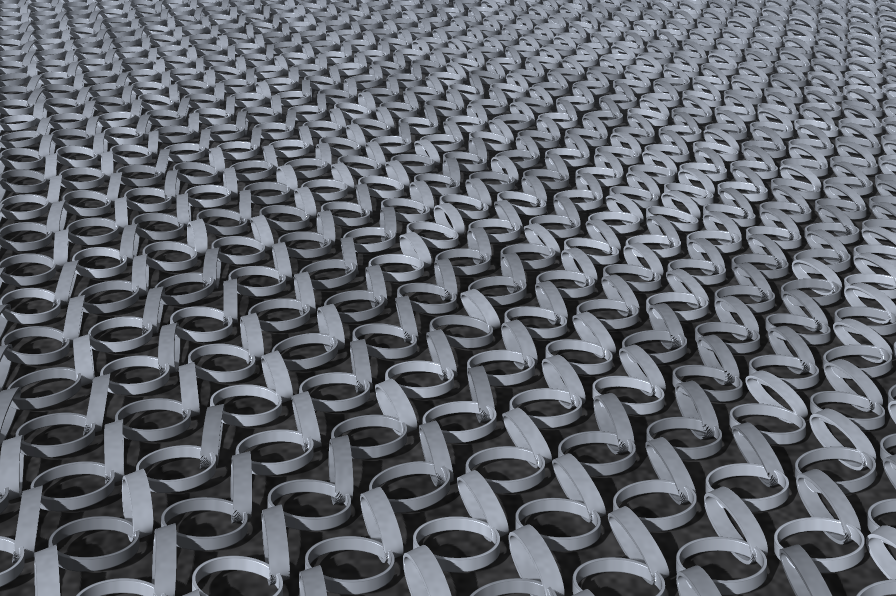
A Shadertoy shader for this pattern:

```glsl
const float HORIZON = 1.47;                  // screen height of the vanishing line
const float FOCAL = 2.0;
const vec2 ORIGIN = vec2(-0.421, 1.419);     // one ring centre on the ground
const vec2 ROW_STEP = vec2(0.124, 0.035);
const vec2 COLUMN_STEP = vec2(-0.059, 0.106);
const vec2 RING_RADII = vec2(0.050, 0.036);
const vec2 HOOP_RADII = vec2(0.054, 0.019);
const float RING_BAND = 0.0068;              // half widths of the metal strips
const float HOOP_BAND = 0.0115;
const float THICKNESS = 0.0016;
const float MID_HEIGHT = 0.020;
const float SLAB_TOP = 0.046;
const float FAR_CROWDING = 0.07;             // sideways squeeze of distant links
const float ROW_BEND = 0.20;                 // turns distant rows level
const float WEAR = 0.15;
const vec3 SUN = vec3(-0.45, 0.50, -0.74);
const vec3 STEEL = vec3(0.94, 0.98, 1.05);
const vec3 CLOTH = vec3(0.20, 0.20, 0.205);
const vec3 HAZE = vec3(0.48, 0.51, 0.56);
const int STEPS = 72;
const int SHADOW_STEPS = 16;
const int AA = 2;

float hash(vec2 p) {
    return fract(sin(dot(p, vec2(127.1, 311.7))) * 43758.5453);
}

float noise(vec2 p) {
    vec2 i = floor(p), f = fract(p);
    f = f * f * (3.0 - 2.0 * f);
    return mix(mix(hash(i), hash(i + vec2(1, 0)), f.x),
               mix(hash(i + vec2(0, 1)), hash(i + vec2(1, 1)), f.x), f.y);
}

float ellipseDistance(vec2 p, vec2 radii) {
    float k = length(p / radii);
    return k * (k - 1.0) / max(length(p / (radii * radii)), 1e-3);
}

// A strip bent into an oval: outline in p, strip width along the axis
float bandDistance(vec2 p, float axis, vec2 radii, float halfWidth) {
    return max(abs(ellipseDistance(p, radii)) - THICKNESS, abs(axis) - halfWidth);
}

vec2 rotate(vec2 p, float a) {
    float c = cos(a), s = sin(a);
    return vec2(c * p.x - s * p.y, s * p.x + c * p.y);
}

// Distance to the mesh and the tone of the nearest link
vec2 mesh(vec3 p) {
    p.z += ROW_BEND * p.x * smoothstep(1.5, 2.8, p.z);
    p.x *= 1.0 + FAR_CROWDING * max(p.z - 1.6, 0.0);
    mat2 basis = mat2(ROW_STEP, COLUMN_STEP);
    vec2 cell = inverse(basis) * (p.xz - ORIGIN);
    vec2 rowDir = normalize(ROW_STEP), columnDir = normalize(COLUMN_STEP);
    float y = p.y - MID_HEIGHT;

    // Lying rings on the lattice points
    vec2 id = floor(cell + 0.5);
    float h = hash(id);
    vec2 q = rotate(basis * (cell - id), (h - 0.5) * 0.3);
    float tilt = (hash(id + 7.3) - 0.5) * 0.22;
    float ring = bandDistance(q, y + tilt * q.x, RING_RADII, RING_BAND);

    // Standing hoops in the middle of each cell
    vec2 hoopId = floor(cell);
    float hh = hash(hoopId + 31.7);
    vec2 g = basis * (cell - hoopId - 0.5);
    q = rotate(vec2(dot(g, columnDir), dot(g, rowDir)), (hh - 0.5) * 0.3);
    float lean = 0.4 * (hash(hoopId + 53.1) - 0.5);
    float hoop = bandDistance(vec2(q.x, y), q.y + lean * y, HOOP_RADII, HOOP_BAND);
    return ring < hoop ? vec2(ring, h) : vec2(hoop, hh);
}

vec3 meshNormal(vec3 p) {
    vec2 e = vec2(0.0005, -0.0005);
    return normalize(e.xyy * mesh(p + e.xyy).x + e.yyx * mesh(p + e.yyx).x
                   + e.yxy * mesh(p + e.yxy).x + e.xxx * mesh(p + e.xxx).x);
}

float sunlight(vec3 p) {
    float t = 0.004, lit = 1.0;
    for (int i = 0; i < SHADOW_STEPS; i++) {
        float d = mesh(p + SUN * t).x;
        lit = min(lit, smoothstep(0.0, 0.0012, d));
        t += clamp(d * 0.75, 0.002, 0.012);
    }
    return lit;
}

vec3 render(vec2 screen) {
    vec3 eye = vec3(0, 1, 0);
    vec3 ray = normalize(vec3(screen.x, screen.y - HORIZON, FOCAL));
    float t = (SLAB_TOP - 1.0) / ray.y, ground = -1.0 / ray.y;
    vec2 hit = vec2(1.0, 0.0);
    for (int i = 0; i < STEPS; i++) {
        hit = mesh(eye + ray * t);
        if (hit.x < 0.0002 * t || t > ground) break;
        t += min(hit.x * 0.7, 0.013);
    }
    bool metal = t < ground && hit.x < 0.002;
    vec3 p = eye + ray * (metal ? t : ground);
    vec3 col;
    if (metal) {
        vec3 n = meshNormal(p);
        float lit = sunlight(p + n * 0.002);
        float glint = pow(max(dot(reflect(ray, n), SUN), 0.0), 10.0);
        float light = 0.11 + 0.09 * (1.0 + n.y) + lit * (0.55 * max(dot(n, SUN), 0.0) + 0.6 * glint);
        float brushed = 0.5 * noise(p.xz * 160.0) - 0.25;
        col = STEEL * light * (1.0 + WEAR * (2.0 * hit.y - 1.0 + brushed));
    } else {
        float weave = 0.55 + 0.35 * noise(p.xz * 24.0) + 0.5 * noise(p.xz * 130.0);
        col = CLOTH * weave * mix(0.42, 1.0, sunlight(p));
    }
    return mix(col, HAZE, 0.25 * smoothstep(1.8, 4.3, p.z));
}

void mainImage(out vec4 fragColor, in vec2 fragCoord) {
    vec3 sum = vec3(0);
    for (int k = 0; k < AA * AA; k++) {
        vec2 offset = (vec2(k % AA, k / AA) + 0.5) / float(AA) - 0.5;
        vec2 screen = (fragCoord + offset) / iResolution.y;
        screen.x -= 0.5 * iResolution.x / iResolution.y;
        sum += render(screen);
    }
    fragColor = vec4(clamp(sum / float(AA * AA), 0.0, 1.0), 1.0);
}
```
